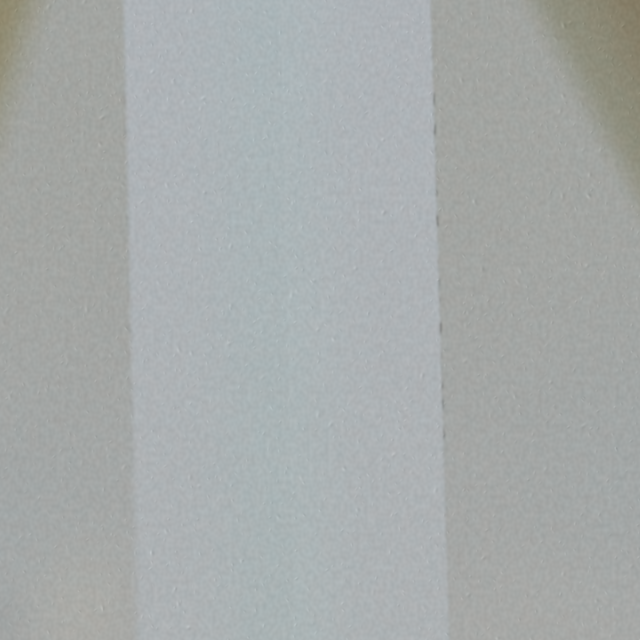
Write a Shadertoy shader that draws this texture.

```glsl
// A pale, slightly leaning panel between two grey walls, with olive shade in
// the upper corners. Soft half-plane masks place the areas; gradient noise
// gives mottling and grain, and a jittered grid scatters tiny embossed flecks.

vec2 hash2(vec2 p) {
    vec3 q = fract(p.xyx * vec3(0.1031, 0.1030, 0.0973));
    q += dot(q, q.yzx + 33.33);
    return fract((q.xx + q.yz) * q.zy);
}

float gradientNoise(vec2 p) {
    vec2 cell = floor(p), f = fract(p);
    vec2 w = f * f * f * (f * (f * 6.0 - 15.0) + 10.0);
    vec4 d;
    for (int k = 0; k < 4; k++) {
        vec2 corner = vec2(k & 1, k >> 1);
        float angle = 6.2832 * hash2(cell + corner).x;
        d[k] = dot(vec2(cos(angle), sin(angle)), f - corner);
    }
    return mix(mix(d.x, d.y, w.x), mix(d.z, d.w, w.x), w.y);
}

// Horizontal position of a straight edge given at the bottom and the top.
float edgeAt(float bottomX, float topX, float y) {
    return mix(bottomX, topX, y);
}

float softStep(float d, float width) {
    return smoothstep(-width, width, d);
}

float bell(float d, float width) {
    return exp(-d * d / (width * width));
}

// Short bright strokes, each with a dark side, one in some of the cells.
float flecks(vec2 p, float density, float amount) {
    vec2 base = floor(p * density);
    float sum = 0.0;
    for (int j = -1; j <= 1; j++)
    for (int i = -1; i <= 1; i++) {
        vec2 cell = base + vec2(i, j);
        vec2 rnd = hash2(cell + 17.0);
        vec2 kind = hash2(cell + 71.0);
        float present = step(kind.x, amount);
        float angle = mix(0.6, 2.3, kind.y);
        vec2 along = vec2(cos(angle), sin(angle));
        vec2 q = p * density - cell - rnd;
        float across = dot(q, vec2(-along.y, along.x));
        float reach = bell(dot(q, along), 0.14 + 0.12 * rnd.y);
        float relief = bell(across, 0.11) - 0.7 * bell(across + 0.18, 0.12);
        sum += present * reach * relief * (0.3 + 0.7 * rnd.x);
    }
    return sum;
}

vec3 wallColour(vec2 p) {
    vec3 upper = vec3(0.634, 0.643, 0.629);
    vec3 lower = vec3(0.645, 0.653, 0.648);
    vec3 col = mix(lower, upper, smoothstep(0.0, 0.9, p.y));
    vec3 coolTint = vec3(-0.009, 0.000, 0.005);
    col += coolTint * bell(length(p - vec2(0.0, 0.18)), 0.20);
    col += coolTint * bell(length(p - vec2(1.0, 0.25)), 0.22);
    // Warm light along the floor.
    vec3 warmTint = vec3(0.026, 0.016, 0.002);
    col += warmTint * bell(length((p - vec2(0.13, 0.04)) / vec2(1.0, 1.3)), 0.09);
    col += 0.4 * warmTint * bell(length(p - vec2(0.85, 0.0)), 0.2);
    return col - 0.02 * bell(length(p - vec2(0.0, 0.03)), 0.045);
}

vec3 panelColour(vec2 p, float seamX) {
    vec3 col = mix(vec3(0.677, 0.694, 0.701), vec3(0.682, 0.702, 0.718), p.y);
    vec3 cyanTint = vec3(-0.014, 0.007, 0.003);
    float fromSeam = p.x - seamX;
    col += cyanTint * bell(fromSeam + 0.025, 0.095);
    col += 0.005 * softStep(fromSeam, 0.004) * bell(fromSeam, 0.08);
    return col + 0.006 * bell(fromSeam, 0.0025);
}

void mainImage(out vec4 fragColor, in vec2 fragCoord) {
    vec2 p = fragCoord / iResolution.xy;
    float wobble = 0.0015 * gradientNoise(vec2(3.0, p.y * 45.0));
    float leftX = edgeAt(0.214, 0.193, p.y) + wobble;
    float rightX = edgeAt(0.702, 0.673, p.y) - wobble;
    float seamX = edgeAt(0.461, 0.440, p.y);

    // Walls and panel; the left boundary is softer and fades to the floor.
    float leftWidth = mix(0.012, 0.006, smoothstep(0.0, 0.6, p.y));
    float panel = softStep(p.x - leftX, leftWidth) * softStep(rightX - p.x, 0.0045);
    vec3 col = mix(wallColour(p), panelColour(p, seamX), panel);

    // Broken dark creases beside the panel.
    float broken = softStep(gradientNoise(vec2(9.0, p.y * 42.0)) - 0.16, 0.24);
    float middle = smoothstep(0.15, 0.45, p.y) * smoothstep(1.0, 0.80, p.y);
    col -= (0.008 + 0.10 * broken * middle) * bell(p.x - rightX - 0.001, 0.0024);
    col -= (0.004 + 0.025 * broken * middle) * bell(p.x - leftX + 0.002, 0.003);

    // Olive shade beyond the two slanted corner boundaries, deepening inward.
    float leftShade = dot(p - vec2(0.066, 1.0), normalize(vec2(-3.2, 1.0)));
    float rightShade = dot(p - vec2(0.834, 1.0), normalize(vec2(1.87, 1.0)));
    vec3 leftOlive = mix(vec3(0.590, 0.585, 0.520), vec3(0.56, 0.535, 0.43),
                         smoothstep(0.0, 0.06, leftShade));
    vec3 rightOlive = mix(vec3(0.555, 0.555, 0.490), vec3(0.515, 0.48, 0.39),
                          smoothstep(0.02, 0.16, rightShade));
    col = mix(col, leftOlive, softStep(leftShade, 0.034));
    col = mix(col, rightOlive, softStep(rightShade, 0.034));

    // Mottling, coloured grain and flecks.
    col += 0.005 * gradientNoise(p * 9.0);
    col += 0.017 * gradientNoise(p * vec2(80.0, 65.0));
    col += 0.030 * gradientNoise(p * vec2(165.0, 135.0) + 7.3);
    col += vec3(0.009, -0.004, -0.007) * gradientNoise(p * 48.0 + 40.0);
    col += 0.045 * flecks(p, 80.0, 0.25) + 0.06 * flecks(p + 5.0, 50.0, 0.06);

    fragColor = vec4(clamp(col, 0.0, 1.0), 1.0);
}
```
